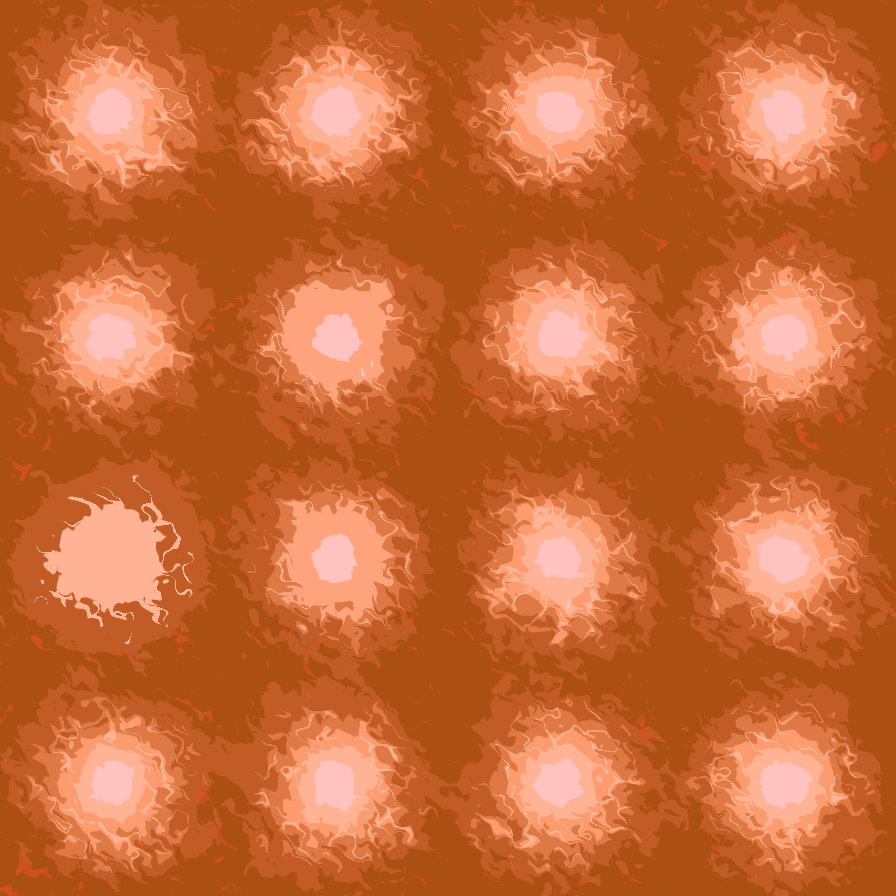
This pattern is drawn by a Shadertoy shader. Its source:

```glsl
// Four by four glowing discs in stepped orange tones, broken up by slanted brush strokes.

float hash(vec2 p) {
    vec3 q = fract(p.xyx * vec3(0.1031, 0.1030, 0.0973));
    q += dot(q, q.yzx + 33.33);
    return fract((q.x + q.y) * q.z);
}

float noise(vec2 p) {
    vec2 i = floor(p), f = fract(p);
    f = f * f * (3.0 - 2.0 * f);
    return mix(mix(hash(i), hash(i + vec2(1, 0)), f.x),
               mix(hash(i + vec2(0, 1)), hash(i + vec2(1, 1)), f.x), f.y);
}

// Coordinates along and across strokes that fall to the right, with a zigzag wobble.
vec2 strokeSpace(vec2 p) {
    vec2 wobble = vec2(noise(p * 85.0 + 40.0), noise(p * 85.0 + 190.0)) - 0.5;
    p += 0.017 * wobble;
    return vec2(0.78 * p.x - 0.62 * p.y, 0.62 * p.x + 0.78 * p.y) + 3.0;
}

void mainImage(out vec4 fragColor, in vec2 fragCoord) {
    vec2 p = fragCoord / iResolution.xy;
    vec2 cell = floor(p * 4.0);
    vec2 local = p - (cell + 0.5) / 4.0;
    float radius = length(local);
    vec2 stroke = strokeSpace(p);

    // Brushwork roughens the radius, most strongly between the discs.
    float grain = 0.65 * noise(stroke * vec2(42.0, 105.0))
                + 0.35 * noise(stroke * vec2(90.0, 200.0) + 71.0) - 0.5;
    float patches = noise(p * 13.0 + 20.0) - 0.5;
    float rough = mix(0.016, 0.085, smoothstep(0.02, 0.13, radius));
    rough *= 1.0 - 0.25 * sin(local.y * 25.13274);
    float level = radius + rough * grain
                + 0.025 * patches * smoothstep(0.05, 0.12, radius);

    // Thin pale strokes around the rim of each disc.
    float ridge = abs(noise(stroke * vec2(38.0, 85.0) + 130.0) - 0.5);
    float rim = smoothstep(0.035, 0.055, radius) * (1.0 - smoothstep(0.085, 0.12, radius));
    level -= 0.02 * rim * (1.0 - smoothstep(0.03, 0.08, ridge));
    float blur = clamp(0.7 * fwidth(level), 0.0002, 0.004);

    // Tones from the ground to the core, and the radius where each begins.
    vec3 tone[6] = vec3[6](
        vec3(0.67, 0.31, 0.08), vec3(0.76, 0.36, 0.15), vec3(0.87, 0.47, 0.27),
        vec3(0.99, 0.61, 0.43), vec3(1.00, 0.70, 0.58), vec3(1.00, 0.76, 0.75));
    float edge[5] = float[5](0.108, 0.076, 0.0575, 0.0415, 0.0255);

    // One disc is nearly flat; two others have their bright rings merged.
    bool flatDisc = cell == vec2(0, 1);
    bool mergedDisc = cell == vec2(1, 1) || cell == vec2(1, 2);
    if (flatDisc) {
        tone[2] = tone[1];
        tone[3] = tone[4];
        tone[5] = tone[4];
        if (radius < 0.1) level = min(level, 0.1);
    }
    if (mergedDisc) {
        tone[3] = vec3(1.0, 0.64, 0.49);
        tone[4] = tone[3];
    }

    vec3 color = tone[0];
    for (int i = 0; i < 5; i++)
        color = mix(tone[i + 1], color, smoothstep(edge[i] - blur, edge[i] + blur, level));

    // Sparse red flecks on the ground.
    float fleck = noise(stroke * vec2(48.0, 130.0) + 310.0);
    float fleckBlur = clamp(fwidth(fleck), 0.005, 0.06);
    float fleckMask = smoothstep(0.91 - fleckBlur, 0.91 + fleckBlur, fleck)
                    * smoothstep(0.09, 0.11, radius);
    color = mix(color, vec3(0.84, 0.32, 0.13), 0.8 * fleckMask);

    fragColor = vec4(color, 1.0);
}
```
